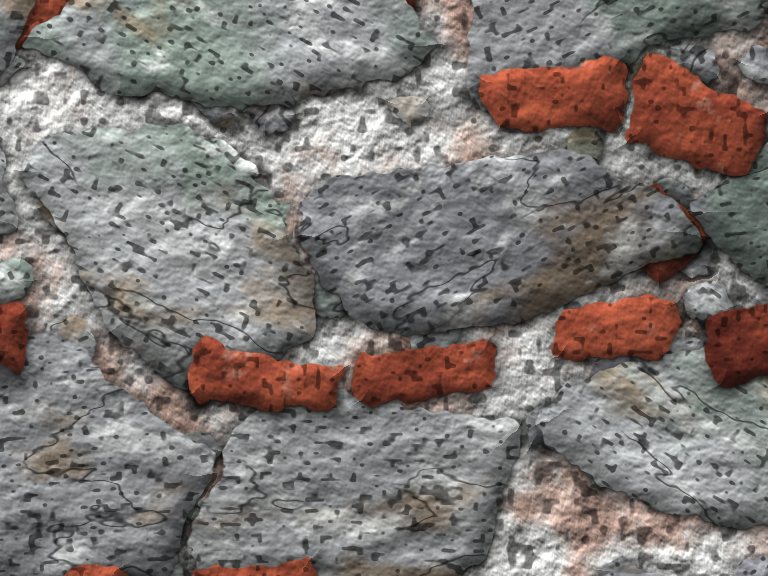
Give the GLSL for this texture, as a WebGL 1 fragment shader.

```glsl
precision highp float;
uniform vec2 u_resolution;

const float TAU = 6.28318;
const vec2 LIGHT = vec2(-0.35, 0.94);

struct Stone { float dist; vec2 normal; vec2 id; };

float hash(vec2 p) {
  vec3 q = fract(p.xyx * 0.1031);
  q += dot(q, q.yzx + 33.33);
  return fract((q.x + q.y) * q.z);
}

float pick(vec2 id, float slot) { return hash(id + slot * 17.3); }

mat2 turn(float a) { return mat2(cos(a), -sin(a), sin(a), cos(a)); }

float noise(vec2 p) {
  vec2 i = floor(p), f = fract(p);
  f = f * f * (3.0 - 2.0 * f);
  return mix(mix(hash(i), hash(i + vec2(1, 0)), f.x),
             mix(hash(i + vec2(0, 1)), hash(i + vec2(1, 1)), f.x), f.y);
}

float fbm(vec2 p) {
  float sum = 0.0, amp = 0.5;
  for (int k = 0; k < 5; k++) {
    sum += amp * noise(p);
    p = turn(0.6) * p * 2.03 + 7.1;
    amp *= 0.55;
  }
  return sum;
}

// Brightness change of a rough surface lit from above
float relief(vec2 p, vec2 freq, float stepSize) {
  return fbm(p * freq) - fbm((p + LIGHT * stepSize) * freq);
}

// Rounded polygon: signed distance and normal of the closest side
vec3 polygon(vec2 p, vec2 size, float sides, float skew, vec2 id) {
  vec3 best = vec3(-1.0, 0.0, 0.0);
  for (int k = 0; k < 7; k++) {
    float side = float(k);
    if (side >= sides) break;
    float a = (side + skew * (pick(id, side + 10.0) - 0.5)) * TAU / sides;
    vec2 dir = vec2(cos(a), sin(a));
    vec2 slope = dir / size;
    float reach = 0.78 + 0.34 * pick(id, side + 20.0);
    float d = (dot(p, slope) - reach) / length(slope);
    float blend = max(0.025 - abs(d - best.x), 0.0);
    vec2 normal = d > best.x ? normalize(slope) : best.yz;
    best = vec3(max(d, best.x) + blend * blend * 10.0, normal);
  }
  return best;
}

// Closest stone of a loosely coursed layer
Stone course(vec2 p, vec2 cell, vec2 size, float sides, float tilt, float fill, float seed) {
  Stone s = Stone(1.0, vec2(0, 1), vec2(0));
  float second = 1.0;
  float baseRow = floor(p.y / cell.y);
  for (int j = -1; j <= 1; j++) {
    float row = baseRow + float(j);
    float shift = hash(vec2(row + 31.0, seed));
    for (int i = -1; i <= 1; i++) {
      float col = floor(p.x / cell.x - shift) + float(i);
      vec2 id = vec2(col, row) + seed * vec2(37.0, 91.0);
      if (pick(id, 1.0) > fill) continue;
      vec2 jitter = (vec2(pick(id, 2.0), pick(id, 3.0)) - 0.5) * vec2(0.28, 0.2);
      vec2 center = (vec2(col + shift, row) + 0.5 + jitter) * cell;
      mat2 spin = turn((pick(id, 4.0) - 0.5) * tilt);
      vec2 extent = size * (0.82 + 0.36 * vec2(pick(id, 5.0), pick(id, 6.0)));
      vec3 shape = polygon(spin * (p - center), extent, sides, sides < 5.0 ? 0.22 : 0.7, id);
      if (shape.x < s.dist) {
        second = s.dist;
        s = Stone(shape.x, shape.yz * spin, id);
      } else second = min(second, shape.x);
    }
  }
  s.dist = max(s.dist, 0.5 * (s.dist - second) + 0.006);
  return s;
}

// Lays a stone over the wall with contact shadow and shaded rim
vec3 lay(vec3 under, vec3 material, Stone s, float rim) {
  float facing = dot(s.normal, LIGHT);
  under *= 1.0 - exp(-max(s.dist, 0.0) / 0.012) * (0.5 - 0.3 * facing);
  material *= 1.0 + smoothstep(-rim, 0.0, s.dist) * (0.36 * facing - 0.16);
  float soft = 1.0 / u_resolution.y;
  return mix(material, under, smoothstep(-soft, soft, s.dist));
}

vec3 mortar(vec2 p) {
  vec3 c = mix(vec3(0.79, 0.79, 0.78), vec3(0.68, 0.57, 0.52), smoothstep(0.52, 0.78, fbm(p * 6.0)));
  c *= 1.0 - 0.45 * smoothstep(0.66, 0.85, noise(p * 62.0));
  return c * (1.0 + 3.6 * relief(p, vec2(22.0), 0.005));
}

vec3 brick(vec2 p, vec2 id) {
  float tone = 0.75 * pick(id, 7.0) + 0.9 * (fbm(p * 16.0) - 0.4);
  vec3 c = mix(vec3(0.36, 0.16, 0.13), vec3(0.69, 0.35, 0.25), clamp(tone, 0.0, 1.0));
  c = mix(c, vec3(0.66, 0.52, 0.47), 0.5 * smoothstep(0.68, 0.85, fbm(p * 28.0 + 5.0)));
  c *= 1.0 - 0.4 * smoothstep(0.72, 0.88, noise(p * 85.0));
  return c * (1.0 + 3.4 * relief(p, vec2(14.0), 0.005));
}

vec3 rock(vec2 p, vec2 id) {
  vec2 q = turn((pick(id, 8.0) - 0.5) * 1.6) * p + id * 0.37;
  vec3 c = mix(vec3(0.40, 0.40, 0.42), vec3(0.61, 0.62, 0.62), pick(id, 9.0));
  float moss = smoothstep(0.4, 0.65, fbm(q * 3.5)) * step(0.4, pick(id, 30.0));
  c = mix(c, vec3(0.44, 0.51, 0.46), 0.65 * moss);
  c = mix(c, vec3(0.48, 0.39, 0.29), 0.6 * smoothstep(0.58, 0.78, fbm(q * vec2(4.0, 8.0) + 9.0)));
  c = mix(c, vec3(0.76, 0.77, 0.76), 0.7 * smoothstep(0.58, 0.76, fbm(q * vec2(11.0, 18.0) + 3.0)));
  c *= 0.8 + 0.4 * fbm(q * vec2(5.0, 9.0) + 21.0);
  float crack = abs(fbm(q * vec2(3.0, 7.0) + 40.0) - 0.5);
  c *= 1.0 - 0.5 * (1.0 - smoothstep(0.0, 0.016, crack)) * smoothstep(0.45, 0.6, noise(q * 6.0));
  c *= 1.0 - 0.5 * smoothstep(0.7, 0.88, noise(q * vec2(75.0, 110.0)));
  return c * (1.0 + 3.6 * relief(p, vec2(12.0, 17.0), 0.005) + 0.5 * relief(p, vec2(5.0), 0.03));
}

void main() {
  vec2 p = gl_FragCoord.xy / u_resolution.y;

  // Wavy courses and chipped outlines
  vec2 w = p + vec2(0.0, 0.16) * (noise(p * 1.7 + 4.0) - 0.5);
  w += 0.05 * (vec2(fbm(p * 7.0), fbm(p * 7.0 + 50.0)) - 0.5);
  w += 0.012 * (vec2(noise(p * 48.0), noise(p * 48.0 + 20.0)) - 0.5);

  // Layers from the mortar outwards
  Stone pebble = course(w, vec2(0.12, 0.10), vec2(0.044, 0.036), 6.0, 2.0, 0.5, 1.0);
  Stone shard = course(w, vec2(0.30, 0.40), vec2(0.085, 0.07), 4.0, 1.8, 0.65, 2.0);
  Stone boulder = course(w, vec2(0.60, 0.40), vec2(0.30, 0.178), 7.0, 0.5, 1.0, 3.0);
  Stone slab = course(w + vec2(0.0, 0.2), vec2(0.27, 0.40), vec2(0.115, 0.051), 4.0, 0.5, 0.76, 4.0);

  vec3 color = mortar(p);
  color = lay(color, rock(p, pebble.id) * 1.1, pebble, 0.02);
  color = lay(color, brick(p, shard.id), shard, 0.025);
  color = lay(color, rock(p, boulder.id), boulder, 0.06);
  color = lay(color, brick(p, slab.id), slab, 0.03);

  color *= 0.86 + 0.26 * noise(p * 1.6 + 13.0);
  gl_FragColor = vec4(clamp(color, 0.0, 1.0), 1.0);
}
```
